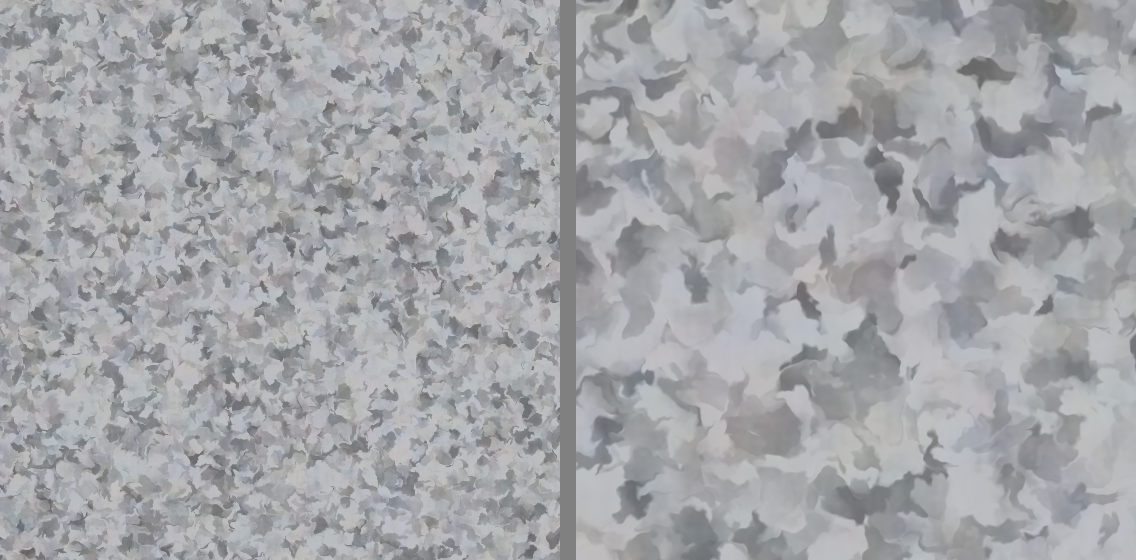
Left, the full canvas; right, a detail of the centre.
Reproduce this texture procedurally as a Shadertoy shader.

```glsl
float hash(vec2 p) {
    return fract(sin(dot(p, vec2(127.1, 311.7))) * 43758.5453);
}

vec2 hash2(vec2 p) {
    return vec2(hash(p), hash(p + 57.3));
}

float noise(vec2 p) {
    vec2 cell = floor(p), f = fract(p);
    f = f * f * (3.0 - 2.0 * f);
    return mix(mix(hash(cell), hash(cell + vec2(1, 0)), f.x),
               mix(hash(cell + vec2(0, 1)), hash(cell + vec2(1, 1)), f.x), f.y);
}

float fbm(vec2 p) {
    float sum = 0.0, amp = 0.5;
    for (int i = 0; i < 4; i++) {
        sum += amp * noise(p);
        p = mat2(1.6, 1.2, -1.2, 1.6) * p + 7.3;
        amp *= 0.5;
    }
    return sum / 0.9375;
}

// Paints one grid of ragged, leaf-like flakes over the given tone
float paintFlakes(float tone, vec2 uv, float scale, float seed) {
    vec2 p = uv * scale + seed * 3.71;
    vec2 base = floor(p);
    for (int y = -1; y <= 1; y++)
    for (int x = -1; x <= 1; x++) {
        vec2 cell = base + vec2(x, y);
        vec2 id = cell + seed * 17.0;
        vec2 q = p - cell - 0.1 - 0.8 * hash2(id);
        float turn = 6.2832 * hash(id + 11.7);
        q = mat2(cos(turn), sin(turn), -sin(turn), cos(turn)) * q;

        // Uneven lobes around an elongated body
        float size = mix(0.36, 0.58, hash(id + 23.1));
        q /= size * vec2(1.0, mix(0.45, 0.9, hash(id + 31.9)));
        float angle = atan(q.y, q.x);
        float rim = 1.0 + 0.2 * sin(3.0 * angle + turn * 5.0)
                        + 0.14 * sin(5.0 * angle + turn * 9.0);
        float depth = rim - length(q);
        float soft = 0.0022 * scale / size;
        float cover = smoothstep(-soft, soft, depth);

        // Crisp at one end, fading towards the other
        cover *= mix(0.5, 0.96, smoothstep(-0.9, 0.3, q.x));
        float flake = mix(0.755, 0.41, pow(hash(id + 43.3), 2.1));
        flake += 0.025 * q.x;
        tone = mix(tone, flake, cover);
    }
    return tone;
}

void mainImage(out vec4 fragColor, in vec2 fragCoord) {
    vec2 uv = fragCoord / iResolution.y;

    // Warp that tears the flake outlines
    vec2 warp = vec2(fbm(uv * 48.0), fbm(uv * 48.0 + 31.7)) - 0.5;
    vec2 torn = uv + 0.026 * warp;

    // Flakes from large to small
    float tone = 0.66;
    for (int i = 0; i < 7; i++) {
        float layer = float(i);
        tone = paintFlakes(tone, torn, 17.0 + 3.2 * layer, layer + 1.0);
    }

    // Broad clusters, soft mottling and fine brushed grain
    tone += 0.09 * (fbm(uv * 7.0 + 4.0) - 0.5);
    tone += 0.07 * (fbm(uv * 65.0 + 19.0) - 0.5);
    tone += 0.022 * (noise(uv * vec2(260.0, 35.0)) - 0.5);
    tone += 0.014 * (noise(uv * vec2(40.0, 240.0)) - 0.5);
    tone += 0.02 * (noise(uv * 300.0) - 0.5);
    tone = min(tone, 0.73 + 0.35 * max(tone - 0.73, 0.0));

    // Cool grey with faint warm, blue and green stains
    vec3 color = tone + vec3(-0.005, 0.0, 0.012);
    float warmth = fbm(uv * 32.0 + 71.0) - 0.5;
    float green = fbm(uv * 26.0 + 93.0) - 0.5;
    color += warmth * vec3(0.05, 0.0, -0.05) + green * vec3(-0.015, 0.02, -0.015);
    fragColor = vec4(color, 1.0);
}
```
